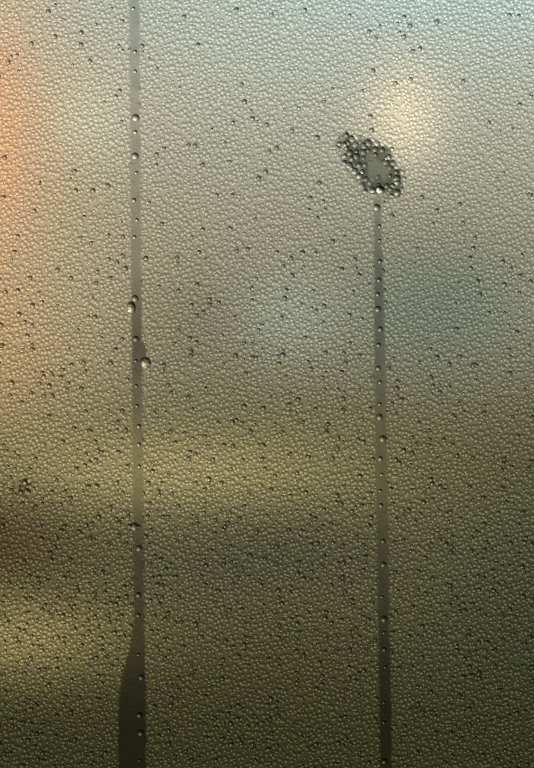
Give the GLSL for this texture, as a WebGL 2 fragment shader.

```glsl
#version 300 es
precision highp float;
// Fogged window pane: fine condensation, two wet runnels and blurred light behind.
uniform vec2 u_resolution;
out vec4 fragColor;

const float ASPECT = .695;
const vec3 PALE = vec3(.88, .84, .7);

vec2 hash2(vec2 p) {
  vec3 a = fract(p.xyx * vec3(.1031, .103, .0973));
  a += dot(a, a.yzx + 33.33);
  return fract((a.xx + a.yz) * a.zy);
}

float gradDot(vec2 cell, vec2 corner, vec2 f) {
  float angle = 6.2832 * hash2(cell + corner).x;
  return dot(vec2(cos(angle), sin(angle)), f - corner);
}

float gradientNoise(vec2 p) {
  vec2 i = floor(p), f = fract(p), u = f * f * (3. - 2. * f);
  float low = mix(gradDot(i, vec2(0, 0), f), gradDot(i, vec2(1, 0), f), u.x);
  float high = mix(gradDot(i, vec2(0, 1), f), gradDot(i, vec2(1, 1), f), u.x);
  return mix(low, high, u.y);
}

float glow(vec2 p, vec2 centre, vec2 size) {
  vec2 d = (p - centre) / size;
  return exp(-dot(d, d));
}

// Blends in a soft blot; place = centre and size, paint = colour and amount.
void blot(inout vec3 c, vec2 uv, vec4 place, vec4 paint) {
  c = mix(c, paint.rgb, paint.a * glow(uv, place.xy, place.zw));
}

// Out-of-focus scene behind the glass, in 0..1 coordinates.
vec3 scene(vec2 uv) {
  vec3 c = mix(vec3(.21, .21, .12), vec3(.37, .36, .25), smoothstep(0., .36, uv.y));
  c = mix(c, vec3(.55, .54, .45), smoothstep(.38, .64, uv.y));
  c = mix(c, vec3(.67, .68, .61), smoothstep(.62, .95, uv.y));
  blot(c, uv, vec4(.95, 1.04, .6, .1), vec4(.68, .78, .77, .8));
  blot(c, uv, vec4(.82, .6, .2, .09), vec4(.37, .42, .37, .6));
  blot(c, uv, vec4(.36, .58, .16, .07), vec4(.4, .39, .3, .5));
  blot(c, uv, vec4(.54, .59, .1, .06), vec4(.57, .6, .53, .6));
  blot(c, uv, vec4(.31, .385, .36, .062), vec4(.61, .56, .38, .8));
  blot(c, uv, vec4(.5, .28, .26, .06), vec4(.24, .25, .18, .5));
  blot(c, uv, vec4(1.05, .2, .25, .22), vec4(.17, .2, .13, .5));
  blot(c, uv, vec4(-.03, .54, .2, .12), vec4(.66, .54, .36, .8));
  blot(c, uv, vec4(-.02, .29, .2, .065), vec4(.27, .22, .13, .75));
  blot(c, uv, vec4(.02, .17, .22, .06), vec4(.56, .5, .32, .8));
  blot(c, uv, vec4(.12, .72, .2, .22), vec4(.68, .62, .49, .55));
  blot(c, uv, vec4(.16, .85, .09, .06), vec4(.74, .74, .63, .7));
  blot(c, uv, vec4(-.04, .82, .13, .2), vec4(.85, .64, .46, .9));
  blot(c, uv, vec4(.758, .85, .075, .065), vec4(.88, .83, .7, .85));
  return c;
}

// Drop as a tiny lens: dark above, bright below; q is 1 long at its rim.
vec3 lens(vec3 c, vec2 q, float soft, float strength) {
  float d = length(q);
  float inside = 1. - smoothstep(1. - soft, 1. + soft, d);
  vec3 body = c * (1. - .8 * dot(q, vec2(.5, .86))) * (1. - .4 * smoothstep(.5, 1., d));
  body += PALE * .3 * glow(q, vec2(-.2, -.35), vec2(.38));
  return mix(c, max(body, 0.), inside * strength);
}

// Jittered drops: offset from the nearest one in radii, and its random value.
vec3 dropField(vec2 p, float minRadius, float maxRadius) {
  vec3 best = vec3(9, 9, 1);
  for (int k = 0; k < 9; k++) {
    vec2 cell = floor(p) + vec2(k % 3 - 1, k / 3 - 1);
    vec2 h = hash2(cell), g = hash2(cell + 71.7);
    vec2 q = (p - cell - .1 - .8 * h) / mix(minRadius, maxRadius, g.x);
    if (dot(q, q) < dot(best.xy, best.xy)) best = vec3(q, g.y);
  }
  return best;
}

float stripe(float offset, float halfWidth) {
  return 1. - smoothstep(halfWidth - .0025, halfWidth + .0025, abs(offset));
}

// Small beads strung down a runnel.
vec3 beadString(vec3 c, vec2 p, float axis, float count, float mask) {
  float row = floor(p.y * count);
  vec2 h = hash2(vec2(row, count)), g = hash2(vec2(row, count + 9.));
  vec2 centre = vec2(axis + .005 * (h.x - .5), (row + .3 + .4 * h.y) / count);
  return lens(c, (p - centre) / mix(.0024, .0052, g.x * g.x), .25, mask * step(g.y, .75));
}

void main() {
  vec2 uv = gl_FragCoord.xy / u_resolution, p = uv * vec2(ASPECT, 1);
  vec3 behind = scene(uv);
  float wobble = gradientNoise(p * 70.);

  // Wet areas: two runnels and the wiped patch.
  float foot = 1. - smoothstep(.08, .2, p.y), leftAxis = .1825 - .008 * p.y;
  float wet = stripe(p.x - mix(leftAxis, .172, foot) + .002 * wobble, mix(.0066, .018, foot));
  wet = max(wet, smoothstep(.4, .6, glow(p, vec2(.182, .542), vec2(.01, .016))));
  float rightAxis = .5026 - .0155 * p.y, below = 1. - smoothstep(.735, .755, p.y);
  float halfWidth = mix(.0075, .0045, smoothstep(.5, .75, p.y));
  wet = max(wet, below * stripe(p.x - rightAxis + .0015 * wobble, halfWidth));
  vec2 d = (p - vec2(.486, .783)) * mat2(.7, -.71, .71, .7);
  float patchDist = length(d / vec2(.041, .024)) + .5 * wobble + .4 * gradientNoise(p * 35.);

  // Fine mist, then sparser dark drops that gather lower down.
  float low = 1. - smoothstep(.15, .85, p.y);
  vec3 fine = dropField(p * mat2(.96, .28, -.28, .96) * 170., .36, .62);
  vec3 c = lens(behind * 1.06, fine.xy, .4, mix(.38, .55, low));
  float density = .04 + .24 * low + .12 * gradientNoise(p * 9.);
  density += .5 * glow(p, vec2(.11, .19), vec2(.07, .04));
  vec3 coarse = dropField(p * 115., .18, .4);
  float chosen = step(coarse.z, density);
  c *= 1. - .25 * chosen * (1. - smoothstep(.7, 1.3, length(coarse.xy)));
  c = lens(c, coarse.xy, .35, .7 * chosen);

  // Clear wet glass: dim at the foot and mid height, faint at the top.
  float clarity = mix(.55, .88, smoothstep(.05, .38, p.y));
  clarity *= 1. - .28 * glow(p, vec2(.18, .55), vec2(.1, .07));
  clarity *= 1. - .16 * glow(p, vec2(.49, .62), vec2(.1, .12));
  c = mix(c, behind * clarity * (1. + .08 * wobble), wet * .9);
  c = mix(c, behind * vec3(.66, .69, .65), .9 - .9 * smoothstep(.85, 1.1, patchDist));
  c = beadString(c, p, leftAxis, 37., 1.);
  c = beadString(c, p, rightAxis, 43., below);

  // Crowded drops around the patch and in a small smudge at the left.
  float crowd = smoothstep(.4, .75, patchDist) * (1. - smoothstep(1.05, 1.3, patchDist));
  float smudge = glow(p, vec2(.033, .365), vec2(.013)) + .4 * wobble;
  crowd = max(crowd, smoothstep(.4, .65, smudge));
  c = lens(c * (1. - .2 * crowd), dropField(p * 115., .34, .6).xy, .25, .9 * crowd);

  // Heavy drops resting on the runnels.
  c = lens(c, (p - vec2(.1706, .599)) / vec2(.006, .0085), .2, 1.);
  c = lens(c, (p - vec2(.1888, .5275)) / .0075, .2, 1.);
  c = lens(c, (p - vec2(.1745, .3138)) / .0058, .2, 1.);
  c = lens(c, (p - vec2(.4935, .7526)) / .006, .2, 1.);
  fragColor = vec4(clamp(c, 0., 1.), 1);
}
```
